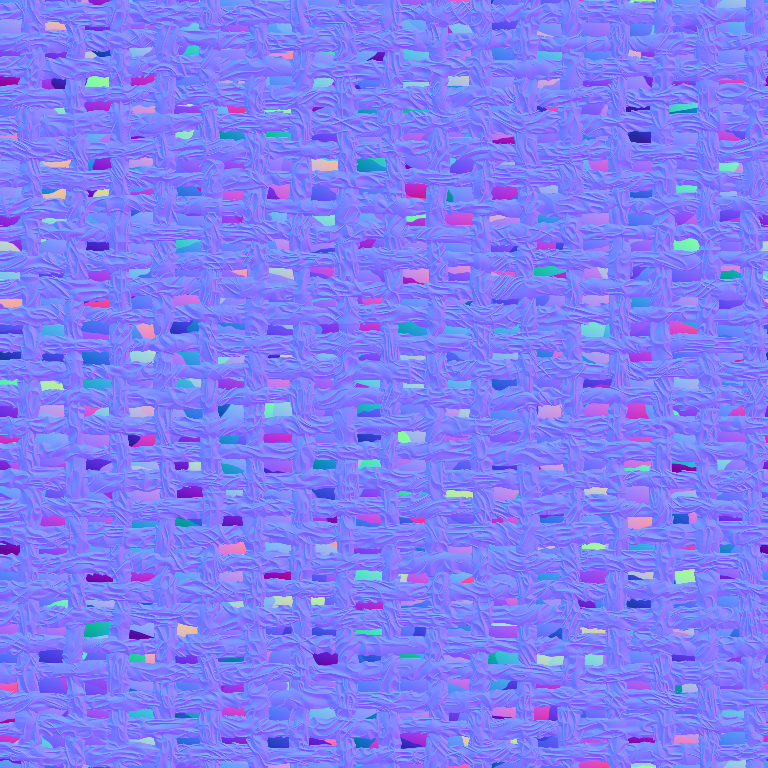
Write a WebGL 1 fragment shader that draws this texture map.

```glsl
precision highp float;

uniform vec2 u_resolution;

const float PI = 3.14159265;
const vec2 THREADS = vec2(17.0, 28.0);   // warp columns, weft rows
const vec2 PHASE = vec2(0.17, 0.0);

float hash(vec2 p) {
    vec3 q = fract(p.xyx * 0.1031);
    q += dot(q, q.yzx + 33.33);
    return fract((q.x + q.y) * q.z);
}

// Value noise that wraps after a whole number of cells
float noise(vec2 p, vec2 period) {
    vec2 cell = floor(p);
    vec2 f = p - cell;
    f = f * f * (3.0 - 2.0 * f);
    vec2 a = mod(cell, period);
    vec2 b = mod(cell + 1.0, period);
    float low = mix(hash(a), hash(vec2(b.x, a.y)), f.x);
    float high = mix(hash(vec2(a.x, b.y)), hash(b), f.x);
    return mix(low, high, f.y);
}

// Ridged strands, stretched by freq and slanted by bend
float fibres(vec2 uv, vec2 freq, vec2 bend) {
    vec2 loose = vec2(19.0, 17.0);
    float sway = noise(uv * loose, loose) - 0.5;
    float n = noise(uv * freq + sway * bend, freq);
    return 1.0 - abs(2.0 * n - 1.0);
}

// Two layers of strands crossing at opposite slants
float yarnFibres(vec2 uv, vec2 freq, vec2 bend) {
    float under = fibres(uv, freq, bend);
    float over = fibres(uv + 0.37, floor(freq * 1.2), -bend);
    return max(under, over) - 0.65;
}

// Rounded cross-section: 1 on the axis, 0 at the edge, negative outside
float threadProfile(float offset, float halfWidth) {
    float d = offset / halfWidth;
    return max(1.0 - d * d, -1.2);
}

// x: surface relief, y: thread cover (positive on yarn)
vec2 weave(vec2 uv) {
    vec2 grid = uv * THREADS - PHASE;
    vec2 id = floor(grid);
    vec2 offset = grid - id - 0.5;

    // Uneven position and thickness along each thread, denser in patches
    vec2 alongWeft = vec2(grid.x, id.y);
    vec2 alongWarp = vec2(id.x, grid.y * 0.5);
    vec2 warpPeriod = THREADS * vec2(1.0, 0.5);
    float patchy = 0.10 * (noise(uv * 7.0, vec2(7.0)) - 0.5);
    float weftShift = 0.22 * (noise(alongWeft, THREADS) - 0.5);
    float warpShift = 0.14 * (noise(alongWarp, warpPeriod) - 0.5);
    float weftWidth = 0.25 + patchy + 0.15 * noise(alongWeft + 7.0, THREADS);
    float warpWidth = 0.18 + 0.08 * noise(alongWarp + 5.0, warpPeriod);

    float weftFibre = yarnFibres(uv, vec2(40.0, 122.0), vec2(0.0, 6.0));
    float warpFibre = yarnFibres(uv, vec2(112.0, 46.0), vec2(5.0, 0.0));
    float weft = threadProfile(offset.y + weftShift, weftWidth) + 0.9 * weftFibre;
    float warp = threadProfile(offset.x + warpShift, warpWidth) + 0.8 * warpFibre;

    // Alternate over and under at the crossings
    vec2 wave = sin(PI * grid);
    vec2 sides = sin(PI * (id + 0.5));
    float weftTop = 0.7 * weft + 0.35 * wave.x * sides.y + 0.9 * weftFibre;
    float warpTop = 0.7 * warp - 0.35 * wave.y * sides.x + 0.8 * warpFibre;
    return vec2(max(weftTop, warpTop), max(weft, warp));
}

// Random lean of a flat facet, from mild to steep
vec2 facetTilt(vec2 seed) {
    float angle = 2.0 * PI * hash(seed + 3.0);
    float lean = pow(hash(seed + 61.0), 1.15);
    return mix(0.1, 0.98, lean) * vec2(cos(angle), sin(angle));
}

// Backing seen through a gap: one tilted facet, often split by a second
vec3 gapNormal(vec2 uv) {
    vec2 grid = uv * THREADS - PHASE + 0.5;
    vec2 id = mod(floor(grid), THREADS);
    vec2 local = fract(grid) - 0.5;
    float angle = 2.0 * PI * hash(id + 17.0);
    float cut = dot(local, vec2(cos(angle), sin(angle))) - 0.3 * hash(id + 29.0);
    cut += 0.12 * (noise(uv * 110.0, vec2(110.0)) - 0.5);
    vec2 tilt = mix(facetTilt(id), facetTilt(id + 101.0), smoothstep(-0.015, 0.015, cut));
    tilt += 0.45 * local;
    tilt /= max(1.0, length(tilt) / 0.98);
    return vec3(tilt, sqrt(1.0 - dot(tilt, tilt)));
}

vec3 yarnNormal(vec2 uv, float relief, float depth) {
    float reach = 0.001;
    float dx = weave(uv + vec2(reach, 0.0)).x - relief;
    float dy = weave(uv + vec2(0.0, reach)).x - relief;
    vec2 slope = vec2(dx, dy) * depth / reach;
    slope /= 1.0 + 1.6 * length(slope);   // soften steep steps
    return normalize(vec3(-slope, 1.0));
}

void main() {
    vec2 uv = gl_FragCoord.xy / u_resolution;
    vec2 cloth = weave(uv);
    vec3 yarn = yarnNormal(uv, cloth.x, 0.0024);
    float cover = smoothstep(-0.06, 0.06, cloth.y);
    vec3 normal = normalize(mix(gapNormal(uv), yarn, cover));
    gl_FragColor = vec4(normal * 0.5 + 0.5, 1.0);
}
```
